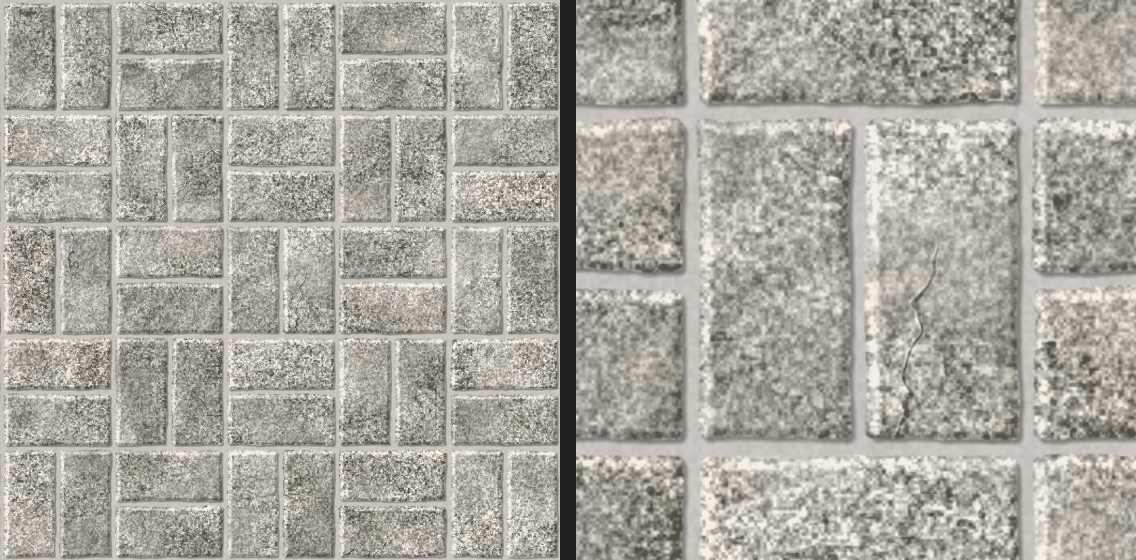
Left, the full canvas; right, a detail of the centre.
Give the GLSL for this texture, as a three.js fragment shader.

```glsl
varying vec2 vUv;

#define CELLS 5.0
#define ORIGIN vec2(0.0026, 0.0007)
#define JOINT 0.025
#define CORNER 0.022
#define BEVEL 0.036
#define WOBBLE 0.013
#define SOFT 0.006
#define GRAIN 58.0
#define TO_LIGHT vec2(-0.7, 0.7)
#define STONE_DARK vec3(0.385, 0.375, 0.345)
#define STONE_LIGHT vec3(0.915, 0.897, 0.873)
#define GROUT vec3(0.785, 0.766, 0.748)

float hash(vec2 p) {
  vec3 q = fract(p.xyx * vec3(0.1031, 0.1030, 0.0973));
  q += dot(q, q.yzx + 33.33);
  return fract((q.x + q.y) * q.z);
}

float noise(vec2 p) {
  vec2 i = floor(p);
  vec2 f = fract(p);
  f = f * f * (3.0 - 2.0 * f);
  float low = mix(hash(i), hash(i + vec2(1.0, 0.0)), f.x);
  float high = mix(hash(i + vec2(0.0, 1.0)), hash(i + 1.0), f.x);
  return mix(low, high, f.y);
}

float fbm(vec2 p) {
  float sum = 0.0;
  float weight = 0.533;
  for (int i = 0; i < 4; i++) {
    sum += weight * noise(p);
    p = mat2(1.6, 1.2, -1.2, 1.6) * p + 5.7;
    weight *= 0.5;
  }
  return sum;
}

// Signed distance to one brick with hand-cut, wavy sides
float brickDistance(vec2 p, vec2 centre, vec2 halfSize) {
  vec2 e = abs(p - centre) - halfSize + CORNER;
  float box = length(max(e, 0.0)) + min(max(e.x, e.y), 0.0) - CORNER;
  vec2 q = p + centre * 13.0;
  float wave = noise(q * 5.0) + 0.35 * noise(q * 22.0) - 0.72;
  return box + WOBBLE * wave * 1.5;
}

float bevelHeight(float d) {
  return smoothstep(0.0, BEVEL, -d);
}

// Slate face: clouds, chiselled relief, grain, pits and cracks
vec3 stoneColour(vec2 p, vec2 centre, vec2 id, float edgeLight) {
  vec2 q = p + 31.0 * vec2(hash(id), hash(id + 7.0));
  float rough = hash(id + 19.0);
  float cloud = fbm(q * 3.2) - 0.5;
  float mottle = fbm(q * 13.0) - 0.5;
  float relief = fbm(q * 11.0) - fbm((q + TO_LIGHT * 0.014) * 11.0);
  float patches = smoothstep(0.3, 0.7, noise(q * 3.0 + 9.0));
  float coarseness = mix(0.45, 1.0, 0.5 * (rough + patches));
  float grain = 0.6 * noise(q * GRAIN) + 0.55 * noise(q * GRAIN * 1.8) - 0.575;

  float tone = 0.55 + 0.14 * (hash(id + 3.0) - 0.5);
  tone += 0.6 * cloud + 0.28 * mottle + 0.85 * relief;
  tone += 1.35 * grain * coarseness;

  float pits = smoothstep(0.70, 0.82, noise(q * vec2(34.0, 41.0) + 4.0));
  tone -= 0.36 * pits * coarseness * patches;

  // One long hairline with a lit lip, on a few bricks only
  float angle = 6.2832 * hash(id + 53.0);
  float seam = dot(p - centre, vec2(cos(angle), sin(angle)));
  seam += 0.45 * (fbm(q * 3.5 + 3.0) - 0.5);
  float cracked = step(0.74, hash(id + 41.0)) * smoothstep(0.3, 0.55, noise(q * 4.0));
  float crack = 1.0 - smoothstep(0.002, 0.009, abs(seam));
  float lip = 1.0 - smoothstep(0.002, 0.010, abs(seam - 0.012));
  tone += cracked * (0.15 * lip - 0.4 * crack);

  vec3 colour = mix(STONE_DARK, STONE_LIGHT, clamp(tone + edgeLight, -0.12, 1.08));
  float warmth = 0.6 * smoothstep(0.45, 0.75, fbm(q * 3.0 + 21.0)) + 0.4 * step(0.8, rough);
  return colour * mix(vec3(0.995, 1.0, 0.995), vec3(1.02, 0.998, 0.972), warmth);
}

void main() {
  vec2 p = (vUv - ORIGIN) * CELLS / (1.0 - ORIGIN);

  // Basket weave: brick pairs turn a quarter from cell to cell
  vec2 cell = floor(p);
  vec2 f = p - cell;
  bool upright = mod(cell.x + cell.y, 2.0) < 0.5;
  float second = step(0.5, upright ? f.x : f.y);
  vec2 middle = vec2(0.25 + 0.5 * second, 0.5);
  vec2 halfSize = vec2(0.25, 0.5) - JOINT;
  vec2 centre = cell + (upright ? middle : middle.yx);
  halfSize = upright ? halfSize : halfSize.yx;
  vec2 id = floor(centre * 4.0 + 0.5);

  // Bevel lit from the upper left, with pale worn rims
  float d = brickDistance(p, centre, halfSize);
  float dLit = brickDistance(p + TO_LIGHT * 0.022, centre, halfSize);
  float slope = bevelHeight(d) - bevelHeight(dLit);
  float rim = 1.0 - smoothstep(0.0, 0.03, -d);
  float edgeLight = 0.62 * slope + 0.12 * rim;
  vec3 stone = stoneColour(p, centre, id, edgeLight);

  // Sandy grout with a narrow cast shadow
  float sand = 0.7 * noise(p * 75.0) + 0.3 * noise(p * 14.0) - 0.5;
  float shadow = 1.0 - smoothstep(-0.014, 0.006, dLit);
  vec3 grout = GROUT * (1.0 + 0.10 * sand) * (1.0 - 0.36 * shadow);

  float cover = 1.0 - smoothstep(-SOFT, SOFT, d);
  gl_FragColor = vec4(mix(grout, stone, cover), 1.0);
}
```
